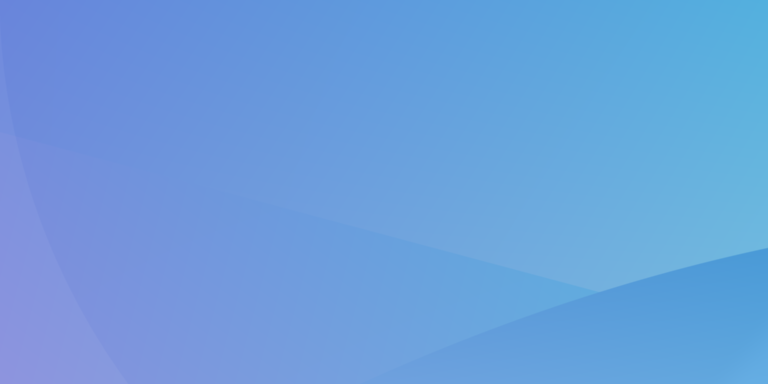
Reproduce this background procedurally as a WebGL 1 fragment shader.

```glsl
precision highp float;
// Soft blue gradient background with three overlapping, gently shaded sheets.
uniform vec2 u_resolution;

// Antialiased coverage: 1 where the distance is negative.
float inside(float dist) {
  float px = 1.0 / u_resolution.y;
  return 1.0 - smoothstep(-px, px, dist);
}

// Blend of four corner colours across the canvas.
vec3 corners(vec2 uv, vec3 topLeft, vec3 topRight, vec3 lowLeft, vec3 lowRight) {
  return mix(mix(lowLeft, lowRight, uv.x), mix(topLeft, topRight, uv.x), uv.y);
}

void main() {
  vec2 uv = gl_FragCoord.xy / u_resolution;
  vec2 p = uv * vec2(2.0, 1.0);

  // Upper sky, violet blue to cyan
  vec3 color = corners(uv,
    vec3(0.41, 0.52, 0.86), vec3(0.325, 0.69, 0.87),
    vec3(0.48, 0.58, 0.86), vec3(0.49, 0.74, 0.875));

  // Sheet below the straight falling edge
  vec3 slope = corners(uv,
    vec3(0.42, 0.54, 0.86), vec3(0.26, 0.69, 0.86),
    vec3(0.53, 0.56, 0.865), vec3(0.37, 0.71, 0.875));
  color = mix(color, slope, inside((p.y - 0.656 + 0.267 * p.x) * 0.966));

  // Pale rim outside the large circle on the left
  float rim = 1.0 - inside(length(p - vec2(1.732, 1.026)) - 1.734);
  color += rim * vec3(0.025, 0.02, 0.006);

  // Curved hill at the lower right, lighter towards its foot
  float d = p.x - 1.5625;
  float hillTop = 0.2396 + 0.312 * d - 0.1137 * d * d;
  vec3 hill = vec3(0.375, 0.66, 0.87)
    + (1.0 - uv.x) * vec3(0.12, -0.06, 0.0)
    - uv.y * vec3(0.25, 0.16, 0.08);
  hill += 0.02 * smoothstep(0.06, -0.1, p.y + 1.3 * (1.88 - p.x));
  color = mix(color, hill, inside((p.y - hillTop) * 0.95));

  gl_FragColor = vec4(color, 1.0);
}
```
